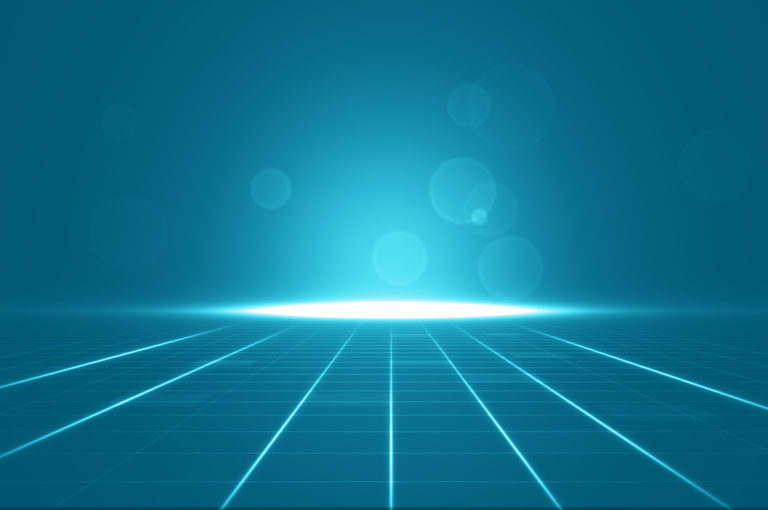
Write a Shadertoy shader that draws this background.

```glsl
const float HORIZON = 0.39;
const vec2 VANISH = vec2(0.014, 0.445);
const float LANE = 0.75;   // sideways spacing of the floor lanes
const float ROW = 0.432;   // depth spacing of the floor rows

// Bokeh discs: centre, radius, strength
const vec4 DISCS[11] = vec4[11](
    vec4(-0.222, 0.630, 0.039, 0.10), vec4(0.167, 0.793, 0.042, 0.06),
    vec4(0.154, 0.626, 0.065, 0.09), vec4(0.209, 0.590, 0.053, 0.04),
    vec4(0.187, 0.575, 0.015, 0.15), vec4(0.031, 0.494, 0.053, 0.06),
    vec4(0.248, 0.474, 0.063, 0.07), vec4(-0.500, 0.543, 0.075, 0.03),
    vec4(0.650, 0.675, 0.070, 0.03), vec4(0.250, 0.790, 0.085, 0.03),
    vec4(-0.520, 0.760, 0.035, 0.03));

// Lit floor tiles: lane and row of each centre
const vec2 TILES[12] = vec2[12](
    vec2(-2.65, 10.2), vec2(-2.8, 14.9), vec2(-0.5, 10.2), vec2(0.5, 14.9),
    vec2(1.6, 12.5), vec2(2.75, 16.4), vec2(2.75, 9.2), vec2(0.5, 22.6),
    vec2(2.95, 23.0), vec2(-1.5, 6.0), vec2(0.5, 6.0), vec2(1.55, 7.6));

float bell(float x, float width) {
    float q = x / width;
    return exp(-q * q);
}

float bell2(vec2 p, vec2 size) {
    return bell(p.x, size.x) * bell(p.y, size.y);
}

// Light level to colour: deep teal, cyan, then white
vec3 lightRamp(float t) {
    vec3 c = mix(vec3(0.0, 0.34, 0.45), vec3(0.04, 0.44, 0.56), clamp(t * 4.0, 0.0, 1.0));
    c = mix(c, vec3(0.09, 0.57, 0.69), clamp(t * 4.0 - 1.0, 0.0, 1.0));
    c = mix(c, vec3(0.17, 0.72, 0.84), clamp(t * 4.0 - 2.0, 0.0, 1.0));
    c = mix(c, vec3(0.33, 0.89, 0.96), clamp(t * 4.0 - 3.0, 0.0, 1.0));
    return mix(c, vec3(1.0), clamp((t - 1.0) * 2.0, 0.0, 1.0));
}

float bokeh(vec2 p, float px) {
    float sum = 0.0;
    for (int i = 0; i < 11; i++) {
        vec4 disc = DISCS[i];
        float d = length(p - disc.xy) - disc.z;
        float fill = 1.0 - smoothstep(-px, 0.003 + px, d);
        sum += disc.w * (0.75 * fill + 0.3 * bell(d + 0.004, 0.004));
    }
    return sum;
}

float skyLight(vec2 p, float px) {
    vec2 q = p - vec2(0.012, 0.46);
    return 0.73 * bell2(q, vec2(0.29, 0.32)) + 0.22 * bell2(q, vec2(0.52, 0.68))
         + bokeh(p, px);
}

float tiles(vec2 cell, float px, float depth) {
    vec2 blur = px / vec2(LANE * depth, ROW * depth * depth);
    float sum = 0.0;
    for (int i = 0; i < 12; i++) {
        vec2 d = abs(cell - TILES[i]) - vec2(0.52, TILES[i].y < 7.0 ? 0.17 : 0.56);
        vec2 inside = 1.0 - smoothstep(-blur, blur, d);
        sum += inside.x * inside.y * smoothstep(3.0, 16.0, TILES[i].y);
    }
    return sum;
}

// Converging lanes, some carrying a bright pulse
float lanes(vec2 q, float px) {
    float sum = 0.0;
    for (int i = -7; i <= 7; i++) {
        float k = float(i);
        float slope = k * LANE;
        float d = abs(q.x - slope * q.y) / sqrt(1.0 + slope * slope);
        bool lit = i < 0 ? (i == -1 || i == -3 || i == -5) : (i < 3 || i == 4);
        float peak = 0.33 / (1.0 + 0.05 * k * k);
        float pulse = lit ? bell(q.y - peak, 0.55 * peak) : 0.0;
        float width = max(0.003 * (0.5 + q.y * 2.0), px);
        sum += 0.10 * bell(d, max(0.0014, px * 0.7));
        sum += pulse * (0.85 * bell(d, width) + 0.20 * bell(d, 0.010));
    }
    return sum;
}

float floorLight(vec2 p, float px) {
    vec2 q = vec2(p.x - VANISH.x, max(VANISH.y - p.y, 0.03));
    float row = 1.0 / (q.y * ROW) + 0.06;
    vec2 cell = vec2(q.x / (q.y * LANE), row);
    float rowGap = abs(fract(row + 0.5) - 0.5) * ROW * q.y * q.y;
    float near = smoothstep(0.065, 0.13, q.y);
    float below = HORIZON - p.y;
    float light = 0.36 * bell2(vec2(q.x, below), vec2(0.40, 0.38));
    light += 0.30 * bell(q.x, 0.36) * exp(-below / 0.05);
    light += 0.17 * near * bell(q.x, 0.65) * bell(rowGap, max(0.0014, px * 0.7));
    return light + near * lanes(q, px) + 0.11 * tiles(cell, px, q.y);
}

// Flare along the horizon: hot core, halo and a long thin streak
float horizonLight(vec2 q) {
    float h = abs(q.y);
    return 1.3 * bell2(q, vec2(0.27, 0.013))
         + 0.55 * bell(q.x, 0.40) * exp(-h / 0.020)
         + 0.28 * bell(q.x, 0.75) * exp(-h / 0.018);
}

void mainImage(out vec4 fragColor, in vec2 fragCoord) {
    vec2 p = vec2(fragCoord.x - 0.5 * iResolution.x, fragCoord.y) / iResolution.y;
    float px = 1.0 / iResolution.y;
    float above = smoothstep(-0.010, 0.008, p.y - HORIZON);
    float light = mix(floorLight(p, px), skyLight(p, px), above);
    light += horizonLight(p - vec2(0.02, HORIZON));
    vec3 color = lightRamp(light);
    color *= mix(0.7, 1.0, smoothstep(0.002, 0.008, p.y)); // dark lower rim
    fragColor = vec4(color, 1.0);
}
```
